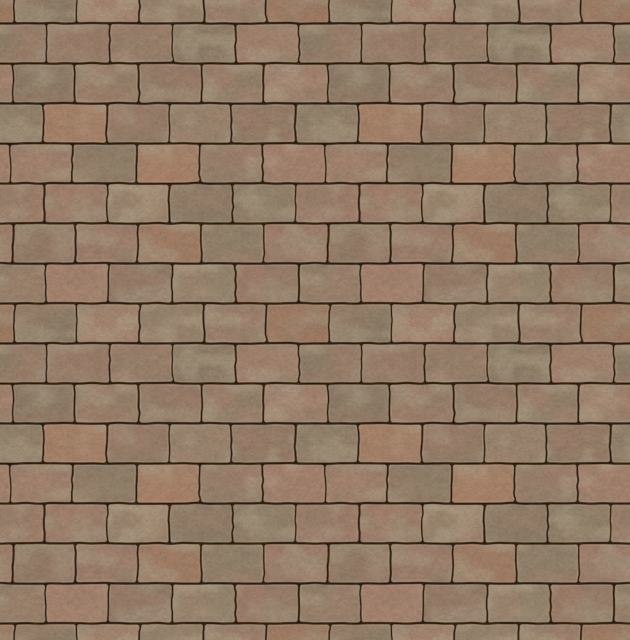
Reproduce this texture procedurally as a Shadertoy shader.

```glsl
#define TILE vec2(5.0, 8.0)        // bricks in one repeating block
#define BLOCKS 2.0                 // blocks across and down
#define ROW_SHIFT 0.417            // height of the first bed joint, in rows
#define BED_HALF 0.00145           // half width of horizontal joints
#define HEAD_HALF 0.00105          // half width of vertical joints
#define BEVEL 0.004                // corner radius and worn rim
#define JITTER 0.035               // vertical joint displacement, in bricks
#define WOBBLE 0.025               // unevenness of the edges
#define GRAIN 0.06                 // strength of the fine grain

const vec3 OLIVE = vec3(0.555, 0.490, 0.405);
const vec3 PINK = vec3(0.615, 0.490, 0.415);
const vec3 ORANGE = vec3(0.620, 0.480, 0.385);
const vec3 PALE = vec3(0.645, 0.585, 0.495);
const vec3 JOINT = vec3(0.165, 0.110, 0.055);

float hash(vec2 p) {
    vec3 q = fract(vec3(p.xyx) * 0.1031);
    q += dot(q, q.yzx + 33.33);
    return fract((q.x + q.y) * q.z);
}

// Value noise that wraps after a whole number of cells
float noise(vec2 p, vec2 period) {
    vec2 i = floor(p), f = fract(p);
    f = f * f * (3.0 - 2.0 * f);
    vec2 a = mod(i, period), b = mod(i + 1.0, period);
    return mix(mix(hash(a), hash(vec2(b.x, a.y)), f.x),
               mix(hash(vec2(a.x, b.y)), hash(b), f.x), f.y);
}

float blockNoise(vec2 block, vec2 cells, vec2 offset) {
    return noise(block * cells + offset, cells);
}

// Random value of the vertical joint on the left of a brick
float jointHash(float column, float row, float seed) {
    return hash(vec2(mod(column, TILE.x), row) + seed);
}

float jointX(float column, float row) {
    return column + JITTER * (jointHash(column, row, 17.0) - 0.5);
}

void mainImage(out vec4 fragColor, in vec2 fragCoord) {
    vec2 uv = fragCoord / iResolution.xy;
    vec2 block = uv * BLOCKS;
    vec2 count = TILE * BLOCKS;
    float pixel = 1.0 / iResolution.y;

    // Running bond with a slow drift of the rows
    vec2 p = uv * count;
    p.x += WOBBLE * (blockNoise(block, vec2(20, 48), vec2(3)) - 0.5);
    p.y += WOBBLE * (blockNoise(block, vec2(24, 16), vec2(9)) - 0.5) - ROW_SHIFT;
    float row = mod(floor(p.y), TILE.y);
    p.x -= 0.195 + 0.515 * (1.0 - mod(row, 2.0))
         + 0.032 * cos(6.28319 * (row + 1.0) / TILE.y);

    // Brick between two jittered joints
    float column = floor(p.x);
    if (p.x < jointX(column, row)) column -= 1.0;
    else if (p.x > jointX(column + 1.0, row)) column += 1.0;
    vec2 id = vec2(mod(column, TILE.x), row);

    // Distances to the brick edges, in canvas heights
    vec2 size = vec2(iResolution.x / iResolution.y, 1.0) / count;
    float left = (p.x - jointX(column, row)) * size.x
               - HEAD_HALF * mix(0.7, 1.25, jointHash(column, row, 41.0));
    float right = (jointX(column + 1.0, row) - p.x) * size.x
                - HEAD_HALF * mix(0.7, 1.25, jointHash(column + 1.0, row, 41.0));
    float height = fract(p.y);
    float bed = min(height, 1.0 - height) * size.y - BED_HALF;
    vec2 inset = vec2(min(left, right), bed);
    float edge = BEVEL - length(max(BEVEL - inset, 0.0));

    // Fired clay: brick tint, cloudy patches and pale bloom
    vec2 shift = floor(vec2(hash(id + 5.0), hash(id + 23.0)) * 64.0);
    float cloud = blockNoise(block, vec2(10, 16), shift);
    float bloom = blockNoise(block, vec2(15, 24), shift + 31.0);
    float mottle = blockNoise(block, vec2(45, 60), shift + 11.0);
    float tint = hash(id + 71.0);
    vec3 color = mix(OLIVE, PINK, clamp(tint + 0.9 * (cloud - 0.5), 0.0, 1.0));
    color = mix(color, ORANGE, 0.85 * step(0.88, hash(id + 57.0)));
    color = mix(color, PALE, 0.55 * smoothstep(0.45, 0.95, bloom));
    color *= 1.0 + 0.07 * (hash(id + 89.0) - 0.5) + 0.05 * (mottle - 0.5);

    // Fine grain, drawn out slightly along the brick
    float grain = blockNoise(block, vec2(120, 180), vec2(0))
                + blockNoise(block, vec2(210, 250), vec2(7)) - 1.0;
    color *= 1.0 + GRAIN * grain;

    // Pale worn rim and dark crease beside the joint
    float rim = smoothstep(0.0005, 0.002, edge) * (1.0 - smoothstep(0.002, BEVEL, edge));
    float wear = blockNoise(block, vec2(25, 40), shift + 3.0);
    color = mix(color, PALE, 0.6 * rim * wear);
    color *= mix(0.84, 1.0, smoothstep(0.0, 0.0018, edge));

    // Recessed joints
    float face = smoothstep(-0.7 * pixel, 0.7 * pixel, edge);
    vec3 joint = JOINT * (0.85 + 0.5 * mottle);
    fragColor = vec4(mix(joint, color, face), 1.0);
}
```
